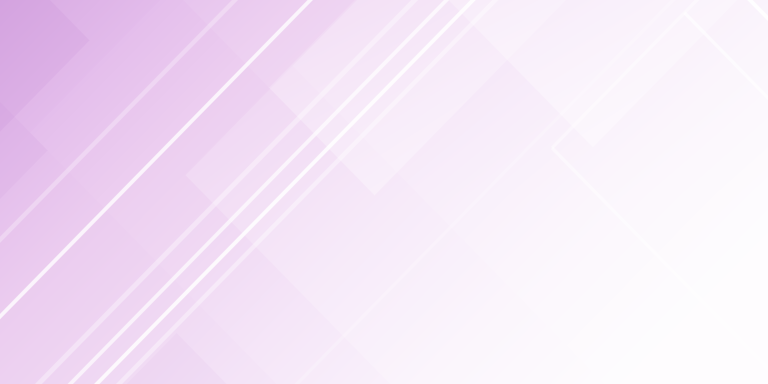
Give the GLSL for this background, as a WebGL 2 fragment shader.

```glsl
#version 300 es
precision highp float;
// Pale lilac background of overlapping diagonal tiles crossed by thin white streaks.

uniform vec2 u_resolution;
out vec4 fragColor;

const float SLANT = 0.98;               // steepness of both diagonals
const vec3 WHITE = vec3(1.0);
const vec3 PLUM = vec3(0.70, 0.42, 0.78);

// Base gradient: positions along the falling diagonal and their colours
const int STOPS = 7;
const float STOP_AT[STOPS] = float[](0.0, 0.42, 0.78, 1.17, 1.56, 2.08, 2.6);
const vec3 STOP_COLOR[STOPS] = vec3[](
    vec3(0.85, 0.67, 0.89), vec3(0.895, 0.745, 0.925), vec3(0.925, 0.805, 0.94),
    vec3(0.942, 0.85, 0.955), vec3(0.96, 0.90, 0.972), vec3(0.98, 0.953, 0.986),
    vec3(0.992, 0.985, 0.995));

// Tiles: low and high bound along each diagonal; positive tint lightens, negative darkens
const float FAR = 9.0;
const int TILES = 10;
const vec4 TILE_BOUNDS[TILES] = vec4[](
    vec4(-FAR, 0.336, -FAR, 0.13), vec4(-FAR, 0.508, -FAR, -0.26),
    vec4(-FAR, 0.417, -0.26, FAR), vec4(0.417, 0.924, 0.477, FAR),
    vec4(0.924, 1.474, 0.477, FAR), vec4(0.93, FAR, 0.036, FAR),
    vec4(-FAR, 1.92, 1.168, FAR), vec4(0.93, FAR, 0.594, FAR),
    vec4(1.31, FAR, -FAR, -0.39), vec4(0.508, FAR, -FAR, -0.26));
const float TILE_TINT[TILES] = float[](
    -0.10, -0.09, -0.03, 0.08, 0.25, 0.15, 0.33, 0.09, -0.05, -0.02);
const vec2 TINT_FADE = vec2(0.75, 1.25); // tint strength at the top and half way down

// Streaks: offset, half width, opacity, start along the other diagonal
const int RISING = 8;
const vec4 RISING_STREAK[RISING] = vec4[](
    vec4(0.612, 0.008, 0.28, -FAR), vec4(0.808, 0.007, 0.78, -FAR),
    vec4(1.080, 0.009, 0.36, -FAR), vec4(1.163, 0.007, 0.68, -FAR),
    vec4(1.232, 0.007, 0.85, -FAR), vec4(1.290, 0.008, 0.38, -FAR),
    vec4(1.753, 0.006, 0.20, -FAR), vec4(1.815, 0.006, 0.40, 1.06));
const int FALLING = 3;
const vec4 FALLING_STREAK[FALLING] = vec4[](
    vec4(1.060, 0.006, 0.45, 1.815), vec4(1.750, 0.006, 0.60, 1.815),
    vec4(1.953, 0.007, 0.90, -FAR));

// Smooth step of one pixel around an edge
float inside(float dist, float blur) {
    return smoothstep(-blur, blur, dist);
}

vec3 baseGradient(float t) {
    vec3 color = STOP_COLOR[0];
    for (int i = 1; i < STOPS; i++) {
        float k = clamp((t - STOP_AT[i - 1]) / (STOP_AT[i] - STOP_AT[i - 1]), 0.0, 1.0);
        color = mix(color, STOP_COLOR[i], k);
    }
    return color;
}

float tileMask(vec2 d, vec4 bounds, float blur) {
    vec2 low = d - bounds.xz;
    vec2 high = bounds.yw - d;
    return inside(min(min(low.x, low.y), min(high.x, high.y)), blur);
}

float streakMask(float across, float along, vec4 streak, float blur) {
    float dist = streak.y - abs(across - streak.x);
    return streak.z * inside(dist, blur) * inside(along - streak.w, blur);
}

void main() {
    // Height of the canvas is one unit; depth runs down from the top
    vec2 p = gl_FragCoord.xy / u_resolution.y;
    float depth = SLANT * (1.0 - p.y);
    vec2 d = vec2(p.x + depth, p.x - depth);
    float blur = 1.0 / u_resolution.y;

    vec3 color = baseGradient(d.x);

    // Translucent tiles; the light ones gain strength with depth
    float fade = mix(TINT_FADE.x, TINT_FADE.y, clamp(2.0 * depth, 0.0, 1.0));
    for (int i = 0; i < TILES; i++) {
        float tint = TILE_TINT[i];
        vec3 target = tint > 0.0 ? WHITE : PLUM;
        float strength = tint > 0.0 ? tint * fade : -tint;
        color = mix(color, target, strength * tileMask(d, TILE_BOUNDS[i], blur));
    }

    // White streaks along both diagonals
    for (int i = 0; i < RISING; i++) {
        color = mix(color, WHITE, streakMask(d.x, d.y, RISING_STREAK[i], blur));
    }
    for (int i = 0; i < FALLING; i++) {
        color = mix(color, WHITE, streakMask(d.y, d.x, FALLING_STREAK[i], blur));
    }

    fragColor = vec4(color, 1.0);
}
```
